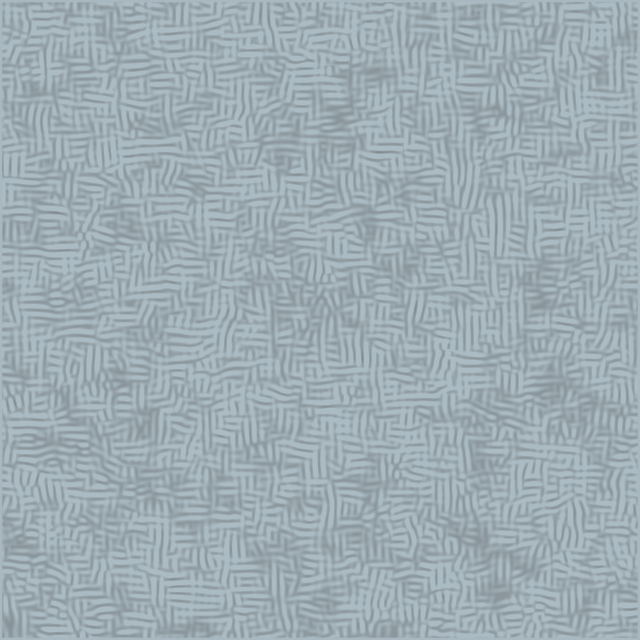
Reproduce this pattern procedurally as a WebGL 2 fragment shader.

```glsl
#version 300 es
precision highp float;

#define STRIPES 80.0
#define CELL_PERIODS 1.45
#define ALONG_FALLOFF 0.85
#define ACROSS_FALLOFF 1.5
#define TILT 0.5
#define BASE_TONE 0.745
#define STRIPE_CONTRAST 0.45
#define MURK 0.28
#define MOTTLE 0.60
#define PATCHES 17.0
#define DARK_SLATE vec3(0.492, 0.533, 0.554)
#define PALE_SLATE vec3(0.670, 0.732, 0.763)

uniform vec2 u_resolution;
out vec4 fragColor;

const float TAU = 6.2831853;

float hash(vec2 p) {
    return fract(sin(dot(p, vec2(127.1, 311.7))) * 43758.5453);
}

float valueNoise(vec2 p) {
    vec2 cell = floor(p);
    vec2 f = fract(p);
    f = f * f * (3.0 - 2.0 * f);
    float low = mix(hash(cell), hash(cell + vec2(1.0, 0.0)), f.x);
    float high = mix(hash(cell + vec2(0.0, 1.0)), hash(cell + vec2(1.0)), f.x);
    return mix(low, high, f.y);
}

// Complex sums of small wave packets: near-horizontal in xy, near-vertical in zw
vec4 wavePackets(vec2 p) {
    vec2 home = floor(p);
    vec4 total = vec4(0.0);
    for (int j = -2; j <= 2; j++) {
        for (int i = -2; i <= 2; i++) {
            vec2 cell = home + vec2(float(i), float(j));
            vec2 jitter = vec2(hash(cell + 11.3), hash(cell + 47.9));
            vec2 offset = p - cell - jitter;

            float lean = 2.0 * hash(cell + 83.1) - 1.0;
            float upright = step(0.52, hash(cell + 129.7));
            float angle = upright * TAU * 0.25 + TILT * lean * lean * lean;
            vec2 dir = vec2(cos(angle), sin(angle));
            float along = dot(offset, dir);
            float across = dot(offset, vec2(-dir.y, dir.x));

            float envelope = exp(-ALONG_FALLOFF * along * along
                                 - ACROSS_FALLOFF * across * across);
            float phase = TAU * (across * CELL_PERIODS + hash(cell + 171.3));
            vec2 wave = envelope * vec2(cos(phase), sin(phase));
            total += vec4(wave * (1.0 - upright), wave * upright);
        }
    }
    return total;
}

void main() {
    vec2 uv = gl_FragCoord.xy / u_resolution;

    // The stronger direction wins, so stripes turn corners instead of crossing
    vec4 waves = wavePackets(uv * STRIPES / CELL_PERIODS);
    vec2 power = vec2(dot(waves.xy, waves.xy), dot(waves.zw, waves.zw)) + 0.001;
    float strength = sqrt(power.x + power.y);
    float stripe = dot(waves.xz, power) / (power.x + power.y);
    stripe /= pow(strength, 0.3);

    // Murk where the packets cancel, plus broad mottling that dims the stripes
    float murk = min(strength, 1.8) - 1.05;
    float mottle = 0.5 * valueNoise(uv * PATCHES)
                 + 0.5 * valueNoise(uv * PATCHES * 2.1 + 7.3) - 0.5;
    float tone = BASE_TONE + MURK * murk + MOTTLE * mottle
               + STRIPE_CONTRAST * (1.0 + 1.2 * mottle) * stripe;

    // Thin pale rim at the canvas border
    vec2 toEdge = min(uv, 1.0 - uv);
    float rim = 1.0 - smoothstep(0.002, 0.005, min(toEdge.x, toEdge.y));
    tone = mix(clamp(tone, 0.0, 1.0), 0.95, rim);

    fragColor = vec4(mix(DARK_SLATE, PALE_SLATE, tone), 1.0);
}
```
